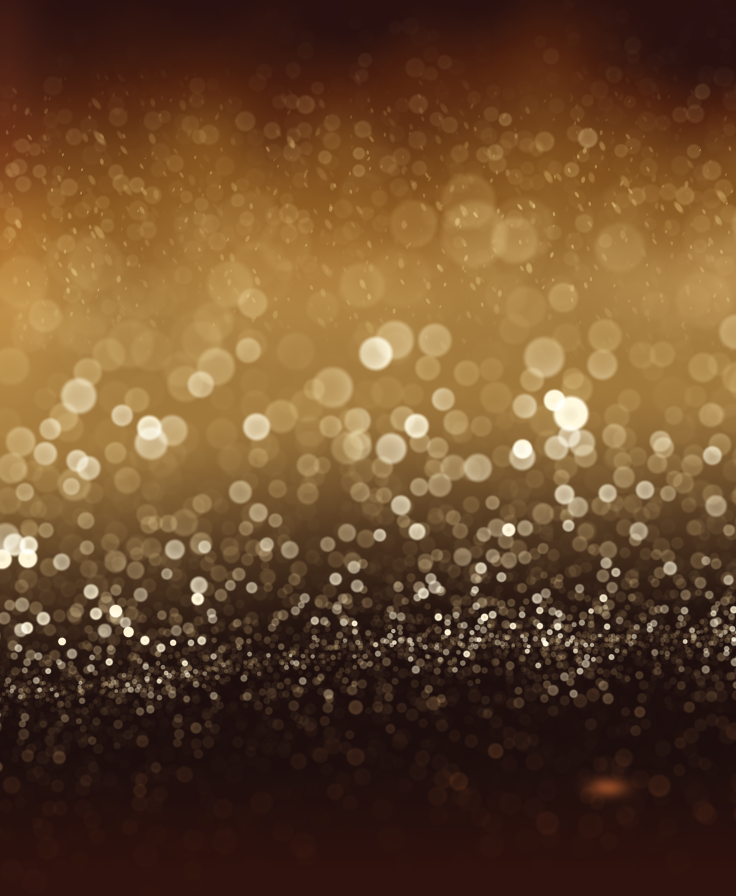
A Shadertoy shader for this background:

```glsl
// Golden glitter seen through a shallow lens: a dark foreground, a tilted line of
// sharp sparkles, and discs that grow with distance until they melt into amber haze.
// A vertical colour ramp is overlaid with jittered disc grids, one per focal depth.

const vec3 SOOT   = vec3(0.110, 0.055, 0.050);
const vec3 EMBER  = vec3(0.180, 0.070, 0.050);
const vec3 BRONZE = vec3(0.370, 0.260, 0.145);
const vec3 GOLD   = vec3(0.630, 0.470, 0.235);
const vec3 AMBER  = vec3(0.520, 0.330, 0.120);
const vec3 RUST   = vec3(0.310, 0.130, 0.055);
const vec3 NIGHT  = vec3(0.155, 0.065, 0.060);
const vec3 SPARK  = vec3(0.930, 0.760, 0.470);
const vec3 CREAM  = vec3(1.000, 0.950, 0.820);
const vec3 COPPER = vec3(0.750, 0.390, 0.160);

const float FOCUS_LEFT  = 0.235;  // height of the sharp line at x = 0
const float FOCUS_SLOPE = 0.080;
const float DEPTH_RANGE = 0.460;  // distance from focus to the farthest layer
const float SHARP_RADIUS = 0.0027;
const float BLUR_GROWTH  = 0.056;
const int   FAR_LAYERS  = 12;
const int   NEAR_LAYERS = 8;

vec2 hash2(vec2 p) {
    vec3 q = fract(vec3(p.xyx) * vec3(0.1031, 0.1030, 0.0973));
    q += dot(q, q.yzx + 33.33);
    return fract((q.xx + q.yz) * q.zy);
}

float noise(vec2 p) {
    vec2 i = floor(p), f = fract(p);
    f = f * f * (3.0 - 2.0 * f);
    return mix(mix(hash2(i).x, hash2(i + vec2(1, 0)).x, f.x),
               mix(hash2(i + vec2(0, 1)).x, hash2(i + vec2(1, 1)).x, f.x), f.y);
}

float focusDistance(vec2 p) {
    return p.y - FOCUS_LEFT - FOCUS_SLOPE * p.x - 0.010 * sin(9.0 * p.x + 4.0);
}

float glow(vec2 p, vec2 center, vec2 size) {
    vec2 q = (p - center) / size;
    return exp(-dot(q, q));
}

// Smooth ramp from foreground soot to the dark upper edge
vec3 backdrop(vec2 p, float width) {
    float d = focusDistance(p);
    float side = 2.0 * p.x / width - 0.95;
    float h = p.y + 0.045 * side * side + 0.07 * (noise(p * 5.0) - 0.5);
    h += 0.05 * (noise(p * 13.0 + 7.0) - 0.5);
    vec3 c = mix(EMBER, SOOT, smoothstep(0.0, 0.17, p.y));
    c = mix(c, BRONZE, smoothstep(-0.01, 0.19, d));
    c = mix(c, GOLD, smoothstep(0.12, 0.29, d));
    c = mix(c, AMBER, smoothstep(0.66, 0.82, h));
    c = mix(c, RUST, smoothstep(0.79, 0.94, h));
    c = mix(c, NIGHT, smoothstep(0.90, 1.01, h));
    c += GOLD * 0.22 * glow(p, vec2(0.0, 0.71), vec2(0.08, 0.15));
    c += RUST * 0.30 * glow(p, vec2(0.0, 0.92), vec2(0.04, 0.12));
    c += CREAM * 0.11 * glow(p, vec2(width, 0.69), vec2(0.13, 0.05));
    return c + GOLD * 0.12 * glow(p, vec2(0.35, 0.70), vec2(0.20, 0.08));
}

// Discs of similar radius gathered around a given depth; power sets their rarity
vec3 addDiscs(vec3 col, vec2 p, float radius, float depth, float spread,
              float gain, float power, float seed) {
    if (abs(focusDistance(p) - depth) > 2.3 * spread + 2.0 * radius) return col;
    float cell = 1.75 * radius;
    float near = smoothstep(0.03, 0.15, -depth);
    for (int y = -1; y <= 1; y++)
    for (int x = -1; x <= 1; x++) {
        vec2 id = floor(p / cell) + vec2(x, y);
        vec2 center = (id + 0.1 + 0.8 * hash2(id + seed)) * cell;
        vec2 kind = hash2(id + seed + 71.7);
        float r = radius * mix(0.65, 1.1, kind.x);
        float dist = length(p - center);
        float soft = 0.14 * r + 0.6 / iResolution.y;
        float disc = 1.0 - smoothstep(r - soft, r + soft, dist);
        disc *= 0.72 + 0.28 * min(dist * dist / (r * r), 1.0);
        float offset = (focusDistance(center) - depth) / spread;
        float light = pow(kind.y, power) + 0.5 * pow(kind.y, 24.0);
        light *= exp(-offset * offset) * gain;
        vec3 tint = mix(mix(SPARK, CREAM, smoothstep(0.15, 0.7, light)), COPPER, near);
        col += tint * min(disc * light, 1.0) * max(1.0 - col, 0.0);
    }
    return col;
}

// Small slanted flecks drifting in the haze
float flecks(vec2 p, float cell, float seed) {
    vec2 id = floor(p / cell);
    vec2 kind = hash2(id + seed);
    vec2 q = p - (id + 0.2 + 0.6 * hash2(id + seed + 19.0)) * cell;
    q.x += q.y * (kind.x - 0.4);
    float d = length(q * vec2(1.5, 0.9)) / (cell * mix(0.07, 0.16, kind.x));
    return (1.0 - smoothstep(0.5, 1.2, d)) * kind.y * kind.y;
}

void mainImage(out vec4 fragColor, in vec2 fragCoord) {
    vec2 p = fragCoord / iResolution.y;
    float width = iResolution.x / iResolution.y;
    vec3 col = backdrop(p, width);
    float clumps = mix(0.5, 1.4, noise(p * 11.0 + 4.0));

    // Faint wide and small discs inside the haze
    col = addDiscs(col, p, 0.034, 0.43, 0.07, 0.22 * clumps, 2.0, 5.0);
    col = addDiscs(col, p, 0.010, 0.54, 0.10, 0.20 * clumps, 3.0, 57.0);

    // Far layers first, then toward the viewer
    for (int i = FAR_LAYERS; i >= -NEAR_LAYERS; i--) {
        float t = float(i) / float(FAR_LAYERS);
        float depth = DEPTH_RANGE * t * abs(t);
        float radius = SHARP_RADIUS + BLUR_GROWTH * abs(depth);
        float spread = max(0.056 * abs(t), 0.007);
        float power = mix(5.5, 3.2, smoothstep(0.0, 0.18, abs(depth)));
        float gain = mix(0.8, 1.15, smoothstep(0.0, 0.03, depth));
        gain *= 1.0 - 0.82 * smoothstep(0.26, 0.40, depth);
        gain *= mix(mix(0.6, 1.2, p.x / width), 1.0, smoothstep(0.0, 0.07, depth));
        if (i < 0) gain *= 1.2 * exp(14.0 * depth);
        col = addDiscs(col, p, radius, depth, spread, gain * clumps, power, float(i) * 13.0 + 211.0);
    }

    // Haze flecks at four scales
    float haze = smoothstep(0.58, 0.70, p.y) * (1.0 - smoothstep(0.78, 0.95, p.y));
    for (int i = 0; i < 4; i++) {
        float fleck = flecks(p, 0.021 + 0.009 * float(i), 40.0 + 17.0 * float(i));
        col += SPARK * fleck * haze * clumps * 0.40 * (1.0 - col);
    }

    // Blurred copper glint in the foreground
    col += COPPER * 0.55 * glow(p, vec2(0.826 * width, 0.121), vec2(0.021, 0.010));
    fragColor = vec4(clamp(col, 0.0, 1.0), 1.0);
}
```
